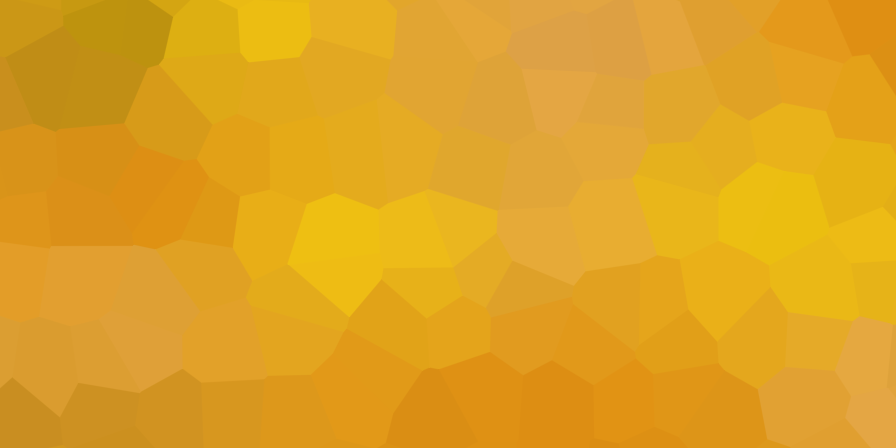
Reproduce this background procedurally as a Shadertoy shader.

```glsl
// Mosaic of flat irregular cells tinted by a soft field of amber, tan, orange and yellow.

#define CELL_ROWS 7.0      // cells per canvas height
#define JITTER 0.84        // seed irregularity, 0 = square grid
#define EDGE_PIXELS 0.8    // half width of the smoothed edge
#define TINT_SPREAD 0.035  // brightness range between cells
#define WARP_AMOUNT 0.07   // distortion of the colour field
#define WARP_SCALE 3.0     // frequency of that distortion
#define ORANGE vec3(0.87, 0.55, 0.07)
#define TAN    vec3(0.88, 0.64, 0.28)
#define AMBER  vec3(0.89, 0.65, 0.11)
#define YELLOW vec3(0.93, 0.76, 0.06)
#define BRONZE vec3(0.77, 0.54, 0.12)
#define OLIVE  vec3(0.72, 0.56, 0.05)

vec2 hash2(vec2 p) {
    vec3 q = fract(p.xyx * vec3(0.1031, 0.1030, 0.0973));
    q += dot(q, q.yzx + 33.33);
    return fract((q.xx + q.yz) * q.zy);
}

float gradientDot(vec2 corner, vec2 offset) {
    float angle = 6.2832 * hash2(corner + 50.0).x;
    return dot(vec2(cos(angle), sin(angle)), offset);
}

float gradientNoise(vec2 p) {
    vec2 i = floor(p), f = p - i;
    vec2 u = f * f * f * (f * (f * 6.0 - 15.0) + 10.0);
    vec2 e = vec2(1.0, 0.0);
    float low = mix(gradientDot(i, f), gradientDot(i + e, f - e), u.x);
    float high = mix(gradientDot(i + e.yx, f - e.yx), gradientDot(i + 1.0, f - 1.0), u.x);
    return mix(low, high, u.y);
}

// Blend a soft elliptical patch of paint over the base.
vec3 patchOver(vec3 base, vec3 paint, vec2 p, vec2 centre, vec2 radius) {
    vec2 q = (p - centre) / radius;
    return mix(base, paint, exp(-dot(q, q)));
}

// Smooth colour field; p spans 0..2 by 0..1.
vec3 colourField(vec2 p) {
    vec2 w = p * WARP_SCALE;
    p += WARP_AMOUNT * vec2(gradientNoise(w), gradientNoise(w + 17.3));
    vec3 c = AMBER;
    // Pale areas
    c = patchOver(c, TAN, p, vec2(1.30, 0.92), vec2(0.44, 0.34));
    c = patchOver(c, TAN, p, vec2(1.22, 0.50), vec2(0.22, 0.26));
    c = patchOver(c, TAN, p, vec2(0.15, 0.28), vec2(0.48, 0.21));
    // Deep areas
    c = patchOver(c, ORANGE, p, vec2(1.20, 0.02), vec2(0.66, 0.30));
    c = patchOver(c, ORANGE, p, vec2(2.00, 0.95), vec2(0.30, 0.26));
    c = patchOver(c, ORANGE, p, vec2(0.25, 0.58), vec2(0.38, 0.16));
    c = patchOver(c, TAN, p, vec2(1.96, 0.13), vec2(0.22, 0.21));
    c = patchOver(c, BRONZE, p, vec2(0.12, 0.00), vec2(0.52, 0.13));
    // Bright areas
    c = patchOver(c, YELLOW, p, vec2(0.55, 0.98), vec2(0.26, 0.15));
    c = patchOver(c, YELLOW, p, vec2(0.81, 0.47), vec2(0.29, 0.18));
    c = patchOver(c, YELLOW, p, vec2(1.76, 0.49), vec2(0.33, 0.21));
    // Shaded corner
    c = patchOver(c, BRONZE, p, vec2(0.06, 0.80), vec2(0.26, 0.15));
    return patchOver(c, OLIVE, p, vec2(0.20, 0.95), vec2(0.20, 0.16));
}

vec2 cellSeed(vec2 cell) {
    return cell + 0.5 + JITTER * (hash2(cell + 20.0) - 0.5);
}

vec3 cellColour(vec2 cell) {
    float tint = 1.0 + TINT_SPREAD * (hash2(cell + 80.0).y - 0.5);
    return colourField(cellSeed(cell) / CELL_ROWS) * tint;
}

void mainImage(out vec4 fragColor, in vec2 fragCoord) {
    vec2 p = fragCoord / iResolution.y * CELL_ROWS;
    vec2 home = floor(p), nearCell = home, nextCell = home;
    float nearDist = 1e5, nextDist = 1e5;

    // Two nearest seeds, by squared distance
    for (int y = -2; y <= 2; y++)
    for (int x = -2; x <= 2; x++) {
        vec2 cell = home + vec2(x, y);
        vec2 d = cellSeed(cell) - p;
        float dist = dot(d, d);
        if (dist < nearDist) {
            nextDist = nearDist; nextCell = nearCell;
            nearDist = dist; nearCell = cell;
        } else if (dist < nextDist) {
            nextDist = dist; nextCell = cell;
        }
    }

    // Distance to the shared border smooths the edge
    float gap = distance(cellSeed(nearCell), cellSeed(nextCell));
    float border = (nextDist - nearDist) / (2.0 * gap);
    float edge = EDGE_PIXELS * CELL_ROWS / iResolution.y;
    float blend = smoothstep(-edge, edge, border);
    fragColor = vec4(mix(cellColour(nextCell), cellColour(nearCell), blend), 1.0);
}
```
